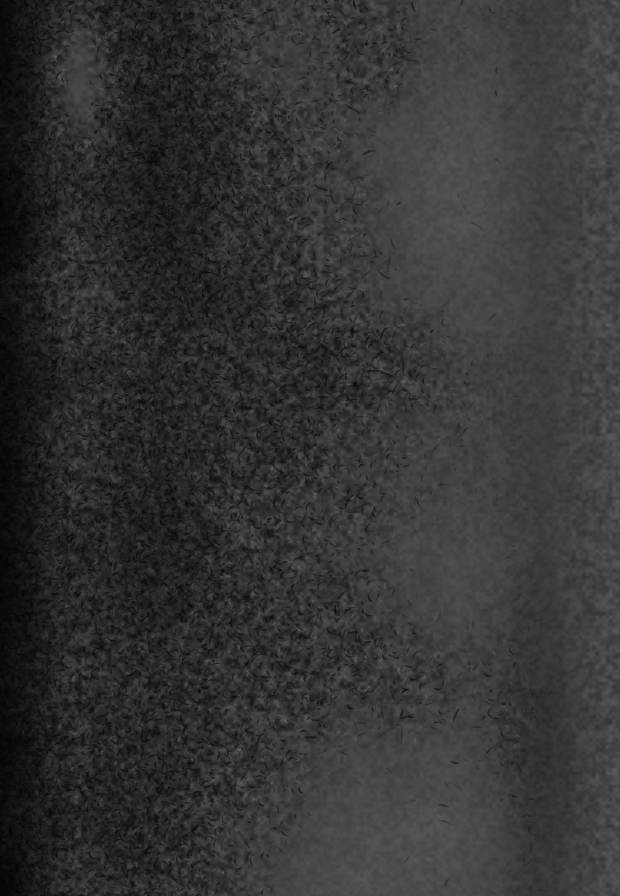
Write a Shadertoy shader that draws this texture.

```glsl
// Worn charcoal sheet: a dark fibrous left side fading into a smoother grey right side.
// A soft tone map of bands and smudges sets the light; hashed curved fibres, thickest
// where the tone is dark, and strong fine grain supply the surface detail.

const float PI = 3.14159265;

// Broad tone bands, left to right
const float EDGE_TONE = 0.045;
const float LEFT_LIFT = 0.135;
const float VALLEY_DEPTH = 0.025;
const float RIGHT_LIFT = 0.08;
const float SEAM_DROP = 0.02;
const float RIM_LIFT = 0.04;
const vec3 COOL_TINT = vec3(0.985, 0.99, 1.03);

// Surface detail: cells per canvas height and strengths
const float FINE_CELLS = 165.0;
const float MID_CELLS = 100.0;
const float LONG_CELLS = 50.0;
const float FINE_INK = 0.55;
const float FINE_SHEEN = 0.35;
const float MID_INK = 0.5;
const float LONG_INK = 0.6;
const float GRAIN_CELLS = 270.0;
const float GRAIN_DENSE = 0.62;
const float GRAIN_SMOOTH = 0.13;
const float GRAIN_RIM = 0.3;
const float MOTTLE = 0.06;

// Smudges: centre xy, radius xy; with their added tone
const int SMUDGE_COUNT = 11;
const vec4 SMUDGES[SMUDGE_COUNT] = vec4[SMUDGE_COUNT](
    vec4(0.13, 0.91, 0.05, 0.07), vec4(0.16, 0.67, 0.09, 0.06),
    vec4(0.45, 0.95, 0.09, 0.06), vec4(0.74, 0.75, 0.13, 0.15),
    vec4(0.72, 0.37, 0.16, 0.08), vec4(0.62, 0.05, 0.20, 0.09),
    vec4(0.58, 0.60, 0.14, 0.06), vec4(0.63, 0.25, 0.14, 0.08),
    vec4(0.30, 0.82, 0.12, 0.15), vec4(0.87, 0.14, 0.07, 0.18),
    vec4(0.59, 0.97, 0.12, 0.06));
const float SMUDGE_TONE[SMUDGE_COUNT] = float[SMUDGE_COUNT](
    0.10, 0.04, 0.04, 0.04, 0.025, 0.05, -0.04, -0.045, -0.03, -0.045, -0.035);

// Integer hash giving three values in 0..1
vec3 hash3(vec2 cell, int seed) {
    uvec3 v = uvec3(ivec3(ivec2(cell) + 1024, seed));
    v = v * 1664525u + 1013904223u;
    v.x += v.y * v.z; v.y += v.z * v.x; v.z += v.x * v.y;
    v ^= v >> 16u;
    v.x += v.y * v.z; v.y += v.z * v.x; v.z += v.x * v.y;
    return vec3(v >> 8u) / 16777216.0;
}

float valueNoise(vec2 p, int seed) {
    vec2 i = floor(p), f = fract(p);
    f = f * f * (3.0 - 2.0 * f);
    float low = mix(hash3(i, seed).x, hash3(i + vec2(1, 0), seed).x, f.x);
    float high = mix(hash3(i + vec2(0, 1), seed).x, hash3(i + 1.0, seed).x, f.x);
    return mix(low, high, f.y);
}

float fbm(vec2 p, int seed) {
    float sum = 0.0, gain = 0.5;
    for (int i = 0; i < 4; i++) {
        sum += gain * valueNoise(p, seed + i);
        p *= 2.1;
        gain *= 0.5;
    }
    return sum / 0.9375;
}

// Curved tapered strokes, one candidate per cell; sizes are in cell units
float fibres(vec2 p, float cells, float halfLength, float halfWidth, float coverage, int seed) {
    vec2 g = p * cells, id = floor(g);
    float soft = max(cells / iResolution.y, 0.04), ink = 0.0;
    for (int y = -1; y <= 1; y++)
    for (int x = -1; x <= 1; x++) {
        vec2 cell = id + vec2(x, y);
        vec3 place = hash3(cell, seed), kind = hash3(cell, seed + 1);
        vec2 q = g - cell - place.xy;
        float angle = place.z * PI, c = cos(angle), s = sin(angle);
        q = mat2(c, -s, s, c) * q;
        q.y += (kind.z - 0.5) * 1.4 * q.x * q.x;
        float reach = halfLength * mix(0.3, 1.0, kind.x);
        float width = halfWidth * (1.0 - 0.6 * min(abs(q.x) / reach, 1.0));
        float d = length(vec2(max(abs(q.x) - reach, 0.0), q.y));
        float stroke = 1.0 - smoothstep(width - 0.5 * soft, width + 0.7 * soft, d);
        float present = clamp((coverage - kind.y) * 4.0, 0.0, 1.0);
        ink = max(ink, stroke * present * mix(0.3, 1.0, kind.z));
    }
    return ink;
}

// Large-scale light
float toneMap(vec2 uv) {
    float boundary = mix(0.38, 0.56, smoothstep(0.0, 0.55, uv.y)) - 0.08 * smoothstep(0.6, 0.9, uv.y);
    float tone = EDGE_TONE + LEFT_LIFT * smoothstep(-0.01, 0.13, uv.x);
    tone -= VALLEY_DEPTH * exp(-pow((uv.x - 0.26) / 0.09, 2.0));
    tone += RIGHT_LIFT * smoothstep(boundary - 0.25, boundary + 0.25, uv.x);
    tone -= SEAM_DROP * smoothstep(0.78, 0.88, uv.x);
    tone += RIM_LIFT * smoothstep(0.87, 1.0, uv.x);
    for (int i = 0; i < SMUDGE_COUNT; i++) {
        vec2 d = (uv - SMUDGES[i].xy) / SMUDGES[i].zw;
        tone += SMUDGE_TONE[i] * exp(-dot(d, d));
    }
    return tone;
}

void mainImage(out vec4 fragColor, in vec2 fragCoord) {
    vec2 uv = fragCoord / iResolution.xy, p = fragCoord / iResolution.y;
    float patches = fbm(p * 12.0, 3) - 0.5;
    float smoothSide = smoothstep(0.72, 0.95, uv.x);
    float tone = toneMap(uv) + MOTTLE * patches * (1.0 - 0.8 * smoothSide);
    float density = (1.0 - smoothstep(0.15, 0.3, tone)) * (1.0 - smoothSide);

    // Grain is strongest among the fibres and along the right rim
    float grain = valueNoise(p * GRAIN_CELLS, 11) + valueNoise(p * GRAIN_CELLS * 0.55, 12) - 1.0;
    float grainGain = mix(GRAIN_SMOOTH, GRAIN_DENSE, smoothstep(0.0, 0.8, density));
    tone *= 1.0 + grain * max(grainGain, GRAIN_RIM * smoothstep(0.78, 1.0, uv.x));

    // Matted dark and pale fibres, then scattered longer strands
    tone *= 1.0 + FINE_SHEEN * fibres(p, FINE_CELLS, 0.6, 0.15, density * 0.8, 51);
    tone *= 1.0 - FINE_INK * fibres(p, FINE_CELLS, 0.7, 0.17, density * 0.95, 21);
    tone *= 1.0 - MID_INK * fibres(p, MID_CELLS, 0.6, 0.1, density * 0.65, 31);
    float strands = smoothstep(0.35, 0.55, uv.x) * (1.0 - smoothstep(0.78, 0.93, uv.x));
    float coverage = strands * clamp(0.16 + 0.3 * density + 0.9 * patches, 0.0, 0.5);
    tone *= 1.0 - LONG_INK * fibres(p, LONG_CELLS, 0.45, 0.06, coverage, 41);

    vec3 colour = max(tone, 0.0) * mix(vec3(1.0), COOL_TINT, smoothSide);
    fragColor = vec4(colour, 1.0);
}
```
